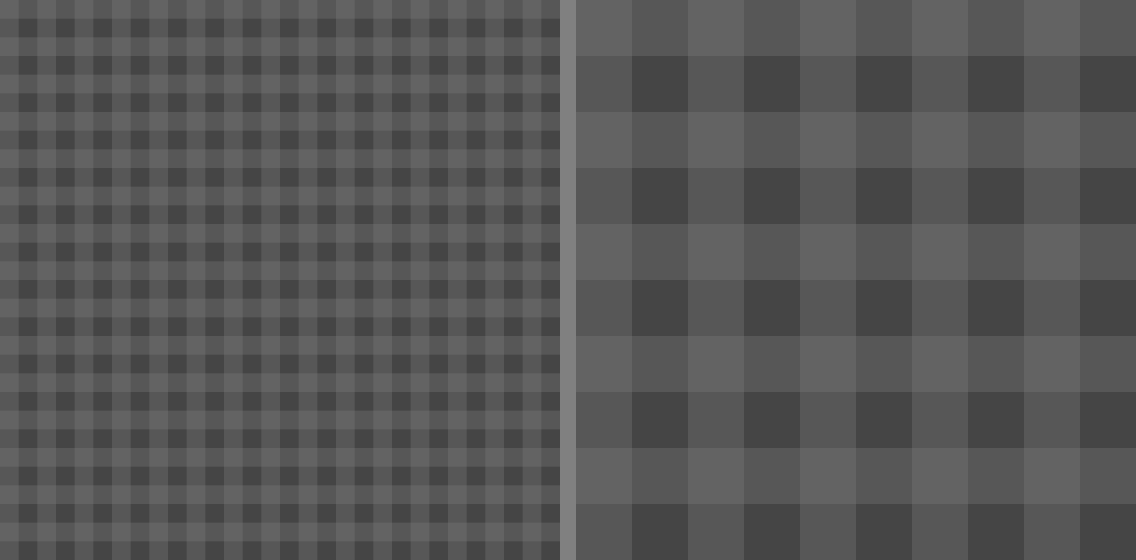
Left, the full canvas; right, a detail of the centre.
Reproduce this pattern procedurally as a Shadertoy shader.

```glsl
// Grey gingham check: two crossing sets of even stripes that darken where they overlap.

const float REPEATS = 15.0;              // checks across and down
const float STRIPE_WIDTH = 0.5;          // dark stripe share of one repeat
const vec2 STRIPE_CENTER = vec2(0.75, 0.25); // stripe middle within a repeat
const vec3 LIGHT_GREY = vec3(0.388);     // no stripe
const vec3 MID_GREY = vec3(0.342);       // one stripe
const vec3 DARK_GREY = vec3(0.272);      // both stripes crossing

// Coverage of the vertical (x) and horizontal (y) stripes, one pixel soft.
vec2 stripeCoverage(vec2 cell, vec2 pixel) {
    vec2 fromCenter = abs(fract(cell - STRIPE_CENTER + 0.5) - 0.5);
    return clamp((0.5 * STRIPE_WIDTH - fromCenter) / pixel + 0.5, 0.0, 1.0);
}

void mainImage(out vec4 fragColor, in vec2 fragCoord) {
    vec2 cell = fragCoord / iResolution.xy * REPEATS;
    vec2 stripe = stripeCoverage(cell, REPEATS / iResolution.xy);

    // Blend the four combinations of crossing stripes.
    vec3 openRow = mix(LIGHT_GREY, MID_GREY, stripe.x);
    vec3 stripedRow = mix(MID_GREY, DARK_GREY, stripe.x);
    fragColor = vec4(mix(openRow, stripedRow, stripe.y), 1.0);
}
```
